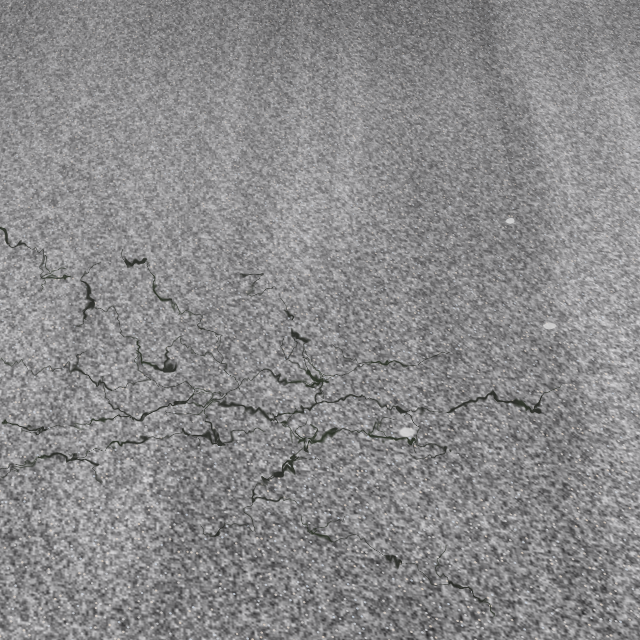
A three.js fragment shader for this texture:

```glsl
// Weathered grey asphalt seen at a slant, with a network of thin dark cracks.
// Layered noise in receding ground coordinates makes grains and worn lanes;
// jagged segment chains with random twigs make the cracks.
varying vec2 vUv;

#define HORIZON 2.2
#define GRAIN_SCALE 390.0
#define GRAIN_CONTRAST 0.30
#define CHIP_SHARE 0.11
#define BASE_TONE 0.546
#define CRACK_STEPS 12
#define CRACK_WIDTH 0.0026
#define CRACK_JITTER 0.042
#define TWIG_CHANCE 0.5
#define CRACK_COLOR vec3(0.14, 0.15, 0.13)
#define MOSS_COLOR vec3(0.14, 0.17, 0.12)

float hash(vec2 p) {
  return fract(sin(dot(p, vec2(12.9898, 78.233))) * 43758.5453);
}

float noise(vec2 p) {
  vec2 i = floor(p), f = fract(p);
  f = f * f * (3.0 - 2.0 * f);
  return mix(mix(hash(i), hash(i + vec2(1, 0)), f.x),
             mix(hash(i + vec2(0, 1)), hash(i + vec2(1, 1)), f.x), f.y);
}

float fbm(vec2 p) {
  float sum = 0.0, amp = 0.53;
  for (int i = 0; i < 4; i++) {
    sum += amp * noise(p);
    p = mat2(1.6, 1.2, -1.2, 1.6) * p + 7.3;
    amp *= 0.5;
  }
  return sum;
}

float segment(vec2 p, vec2 a, vec2 b) {
  vec2 ap = p - a, ab = b - a;
  return length(ap - ab * clamp(dot(ap, ab) / dot(ab, ab), 0.0, 1.0));
}

// Distance to a jagged chain from a to b, bowed by sag, with gaps and twigs
float crack(vec2 p, vec2 a, vec2 b, float sag, float seed) {
  float d = 1.0;
  vec2 side = normalize(vec2(a.y - b.y, b.x - a.x)), from = a;
  for (int i = 1; i <= CRACK_STEPS; i++) {
    vec2 id = vec2(float(i), seed);
    float t = float(i) / float(CRACK_STEPS);
    vec2 to = mix(a, b, t) + side * (hash(id) - 0.5) * CRACK_JITTER;
    to.y += 4.0 * sag * t * (1.0 - t);
    float h = hash(id + 7.0);
    float width = mix(-0.0005, CRACK_WIDTH, h * h);
    if (hash(id + 11.0) > 0.1) d = min(d, segment(p, from, to) - width);
    if (hash(id + 3.0) < TWIG_CHANCE) {
      vec2 turn = vec2(hash(id + 5.0), hash(id + 9.0)) - 0.5;
      vec2 knee = to + turn * vec2(0.09, 0.06);
      vec2 tip = knee + vec2(turn.x + turn.y, turn.y - turn.x) * 0.05;
      d = min(d, segment(p, to, knee) - width * 0.7);
      d = min(d, segment(p, knee, tip) + 0.0004);
      d = min(d, length((p - to) * vec2(0.8, 1.2)) - 0.0055 * h);
    }
    from = to;
  }
  return d;
}

// Long cracks run across, diagonals fall to the right and join them
float crackNetwork(vec2 p) {
  float d = 1.0;
  p += (vec2(noise(p * 55.0), noise(p * 55.0 + 31.0)) - 0.5) * 0.013;
  p += (vec2(noise(p * 150.0), noise(p * 150.0 + 17.0)) - 0.5) * 0.009;
  for (int i = 0; i < 3; i++) {
    float f = float(i);
    vec2 end = vec2(0.84 - 0.14 * abs(f - 1.0), 0.46 - 0.085 * f);
    d = min(d, crack(p, vec2(0.0, 0.44 - 0.095 * f), end, 0.05 * (f - 1.0), f + 1.0));
    vec2 top = vec2(0.19 * f, 0.64 - 0.035 * f);
    d = min(d, crack(p, top, vec2(0.25 + 0.13 * f, 0.41 - 0.015 * f), 0.02, f + 21.0));
  }
  d = min(d, crack(p, vec2(0.49, 0.34), vec2(0.36, 0.15), 0.0, 41.0));
  return min(d, crack(p, vec2(0.47, 0.19), vec2(0.78, 0.05), 0.0, 47.0));
}

// Worn lanes, smudges and the darker near and far ends
float pavementTone(vec2 p, float lane) {
  float wobble = (fbm(p * 9.0) - 0.5) * 0.03;
  vec2 patchPos = (p - vec2(0.34, 0.67)) * vec2(4.5, 7.0);
  float tone = BASE_TONE + 0.06 * smoothstep(0.17, 0.225, lane + wobble);
  tone -= 0.015 * smoothstep(0.10, 0.17, lane) * (1.0 - smoothstep(0.18, 0.21, lane));
  tone += 0.03 * (1.0 - smoothstep(-0.18, -0.05, lane + wobble));
  tone += 0.04 * exp(-dot(patchPos, patchPos));
  tone += (fbm(vec2(lane * 36.0, p.y * 2.5)) - 0.5) * 0.08;
  tone += (fbm(p * 6.0 + 4.0) - 0.5) * 0.10;
  return tone - 0.08 * smoothstep(0.82, 1.0, p.y) - 0.045 * (1.0 - smoothstep(0.0, 0.4, p.y));
}

void main() {
  vec2 p = vUv;
  float depth = HORIZON - p.y;
  vec2 ground = vec2((p.x - 0.55) / depth, -log(depth));
  vec3 color = pavementTone(p, ground.x) * vec3(1.0, 0.996, 1.006);

  // Fine grains, slightly flattened along a falling diagonal
  vec2 g = mat2(0.95, 0.14, 0.14, 1.12) * ground * GRAIN_SCALE;
  float grain = (noise(g) - 0.5) + 0.8 * (noise(g * 1.7 + 40.0) - 0.5);
  float near = mix(1.2, 0.65, smoothstep(0.0, 1.0, p.y));
  color += grain * GRAIN_CONTRAST * near;

  // Small pale stone chips with a faint warm or cool tint
  vec2 cell = floor(g * 0.8);
  vec2 shift = vec2(hash(cell + 5.0), hash(cell + 8.0)) - 0.5;
  float spot = length(fract(g * 0.8) - 0.5 - shift * 0.4);
  float chip = step(1.0 - CHIP_SHARE, hash(cell + 3.0)) * (1.0 - smoothstep(0.12, 0.42, spot));
  vec3 tint = mix(vec3(0.88, 0.82, 0.76), vec3(0.79, 0.83, 0.88), hash(cell + 19.0));
  color = mix(color, tint, chip * 0.7 * near);

  // Cracks with mossy stretches
  float crackMask = 1.0 - smoothstep(-0.001, 0.0028, crackNetwork(p));
  vec3 crackTint = mix(CRACK_COLOR, MOSS_COLOR, smoothstep(0.5, 0.7, noise(p * 22.0)));
  color = mix(color, crackTint, crackMask * 0.88);

  // A few loose white pebbles
  for (int i = 0; i < 3; i++) {
    float f = float(i);
    vec2 off = p - vec2(0.635 + 0.24 * sin(f * 1.2), 0.325 + 0.165 * f);
    float r = length(off * vec2(1.0, 1.8)) + (noise(p * 120.0) - 0.5) * 0.006;
    float size = 0.016 / (1.0 + f * 0.5);
    color = mix(color, vec3(0.85), 0.85 * (1.0 - smoothstep(size * 0.6, size, r)));
  }
  gl_FragColor = vec4(clamp(color, 0.0, 1.0), 1.0);
}
```
